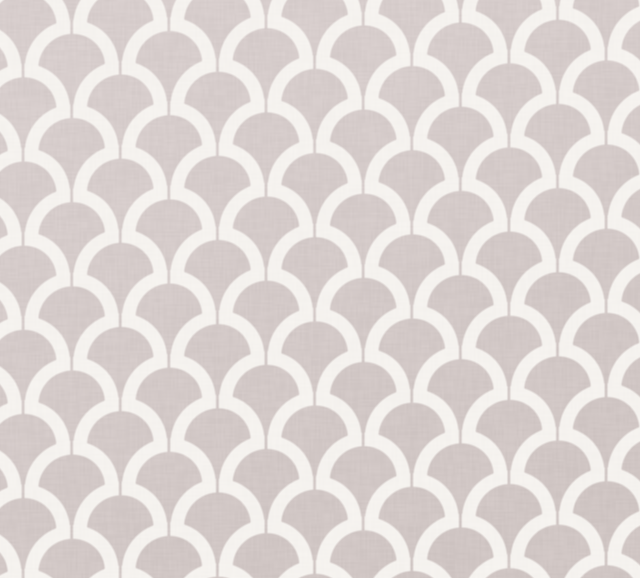
This pattern is drawn by a WebGL 2 fragment shader. Its source:

```glsl
#version 300 es
precision highp float;
// Woven cloth printed with staggered scallop fans: rows of discs are painted
// from the top down, each with a pale rim split by a thin seam at its crown.
// One unit is half the distance between fans that share a row.

uniform vec2 u_resolution;
out vec4 fragColor;

float hash(vec2 p) {
    vec3 a = fract(vec3(p.xyx) * 0.1031);
    a += dot(a, a.yzx + 33.33);
    return fract((a.x + a.y) * a.z);
}

float noise(vec2 p) {
    vec2 i = floor(p), f = fract(p);
    f = f * f * (3.0 - 2.0 * f);
    return mix(mix(hash(i), hash(i + vec2(1, 0)), f.x),
               mix(hash(i + vec2(0, 1)), hash(i + vec2(1, 1)), f.x), f.y);
}

// Coverage of the pale rims at a point of the lattice
float scallops(vec2 p, float soft) {
    const float rowStep = 0.866;
    float pale = 0.0;
    for (int k = 1; k >= -1; k--) {
        float row = floor(p.y / rowStep) + float(k);
        vec2 d = vec2(mod(p.x - row + 1.0, 2.0) - 1.0, p.y - row * rowStep);
        float r = length(d);
        float disc = 1.0 - smoothstep(0.966 - soft, 0.966 + soft, r);
        float rim = smoothstep(0.686 - soft, 0.686 + soft, r);
        float seam = smoothstep(0.028 - soft, 0.028 + soft, abs(d.x));
        // the lower rim is left open so the fan runs into its stem
        rim *= seam * step(-0.2, d.y);
        pale = mix(pale, rim, disc);
    }
    return pale;
}

void main() {
    vec2 uv = gl_FragCoord.xy / u_resolution;
    float unitsAcross = 13.173;
    vec2 p = gl_FragCoord.xy / u_resolution.x * unitsAcross;

    // lattice origin, with rows climbing slightly to the right
    vec2 q = p - vec2(1.475, 0.121);
    q.y -= 0.029 * q.x;
    float pale = scallops(q, max(0.03, 0.8 * unitsAcross / u_resolution.x));

    // ground colour deepens toward the lower right
    float shade = smoothstep(0.0, 1.0, 0.5 + 0.6 * (0.5 - uv.y) + 0.3 * (uv.x - 0.5));
    vec3 ground = mix(vec3(0.845, 0.807, 0.803), vec3(0.812, 0.772, 0.764), shade);
    vec3 cream = vec3(0.961, 0.950, 0.936);

    // crossing threads and soft blotches
    float weave = noise(p * vec2(4.0, 26.0)) + noise(p * vec2(26.0, 4.0) + 71.0) - 1.0;
    float blotch = noise(p * 1.3 + 19.0) - 0.5;
    vec3 color = mix(ground, cream, pale);
    color += (0.016 * weave + 0.008 * blotch) * mix(1.0, 0.45, pale);

    fragColor = vec4(color, 1.0);
}
```
